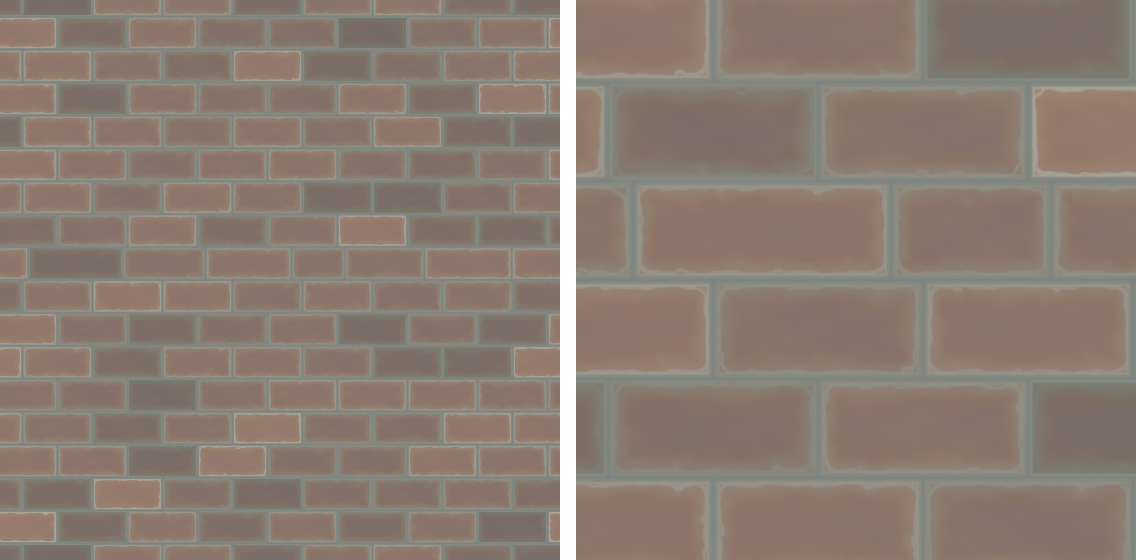
Left, the full canvas; right, a detail of the centre.
This texture is drawn by a three.js fragment shader. Its source:

```glsl
varying vec2 vUv;

const float TAU = 6.2831853;
const float ROWS = 17.0;
const float COLUMNS = 8.0;
const float ODD_ROW = 8.0;
const float ODD_COLUMNS = 7.0;
const float HALF_JOINT = 0.0024;

const vec3 MORTAR = vec3(0.525, 0.54, 0.52);
const vec3 DARK_CLAY = vec3(0.465, 0.415, 0.385);
const vec3 BRIGHT_CLAY = vec3(0.60, 0.485, 0.425);
const vec3 MOSS_RIM = vec3(0.43, 0.455, 0.41);
const vec3 PALE_RIM = vec3(0.68, 0.67, 0.62);

float hash(vec2 p) {
  return fract(sin(dot(p, vec2(127.1, 311.7))) * 43758.5);
}

// Layered sines, about -1 to 1, shifted by a seed for each brick
float wobble(vec2 p, float seed) {
  float shift = seed * 40.0;
  float broad = sin(p.x * 150.0 + p.y * 90.0 + shift);
  float middle = sin(p.x * 270.0 - p.y * 310.0 + shift * 1.7);
  float fine = sin(p.x * 520.0 + p.y * 430.0 + shift * 2.3);
  return (broad + 0.6 * middle + 0.4 * fine) * 0.5;
}

float roundBox(vec2 p, vec2 halfSize, float radius) {
  vec2 q = abs(p) - halfSize + radius;
  return length(max(q, 0.0)) + min(max(q.x, q.y), 0.0) - radius;
}

float softLine(float d, float width) {
  return 1.0 - smoothstep(0.3 * width, 1.5 * width, abs(d));
}

// Left edge of a brick in the row of uneven lengths
float unevenEdge(float i) {
  float t = i * TAU / ODD_COLUMNS;
  return i / ODD_COLUMNS + 0.0637 + 0.0214 * sin(t - 0.237)
    - 0.0102 * sin(2.0 * t + 0.17) + 0.0094 * sin(3.0 * t - 0.705);
}

// Spans hold centre, half width and wrapped index
vec3 unevenSpan(float x) {
  vec3 span = vec3(0.0);
  for (int i = -1; i < 7; i++) {
    float index = float(i);
    float left = unevenEdge(index);
    float right = unevenEdge(index + 1.0);
    if (x >= left && x < right) {
      span = vec3(left + right, right - left, 0.0) * 0.5;
      span.z = mod(index + ODD_COLUMNS, ODD_COLUMNS);
    }
  }
  return span;
}

vec3 evenSpan(float x, float row) {
  float stagger = mod(row + step(ODD_ROW + 0.5, row), 2.0);
  float start = 0.1025 - 0.5 * stagger / COLUMNS;
  float column = floor((x - start) * COLUMNS);
  float centre = start + (column + 0.5) / COLUMNS;
  return vec3(centre, 0.5 / COLUMNS, mod(column, COLUMNS));
}

vec3 brickColor(vec2 p, vec2 halfSize, float tone, float seed) {
  float edge = roundBox(p, halfSize, 0.001);
  float wear = wobble(p, seed);
  float chips = smoothstep(0.45, 1.0, wobble(p * 0.8, seed + 0.37));
  float worn = roundBox(p, halfSize - 0.001, 0.008)
    + 0.0011 * wear + 0.0025 * chips;

  // Mottled clay, greyer toward the middle
  float mottle = wobble(p * vec2(0.4, 0.8), seed + 0.71);
  vec3 clay = mix(DARK_CLAY, BRIGHT_CLAY, clamp(tone + 0.07 * mottle, 0.0, 1.0));
  float depth = smoothstep(0.005, 0.018, -worn);
  clay += mix(vec3(0.006, 0.0, -0.008), vec3(-0.008, -0.002, 0.01), depth);

  // Mossy fade on dark bricks
  vec3 rim = mix(MOSS_RIM, PALE_RIM, tone);
  float moss = smoothstep(-0.012 - 0.003 * mottle, 0.0, worn);
  vec3 color = mix(clay, rim, moss * mix(0.75, 0.12, tone));

  // Crust in the corners, then the worn and the straight rim
  color = mix(color, mix(clay, rim, 0.45), smoothstep(-0.001, 0.001, worn));
  float strength = mix(0.55, 0.95, tone) * (0.85 + 0.15 * wear);
  color = mix(color, rim, softLine(worn + 0.0004, 0.0014) * strength);
  color = mix(color, rim, softLine(edge + 0.0007, 0.0009) * 0.65);

  // Mortar with a slightly darker bed
  vec3 mortar = MORTAR - 0.025 * smoothstep(0.0005, 0.0025, edge);
  return mix(color, mortar, smoothstep(-0.0008, 0.0008, edge));
}

void main() {
  float level = vUv.y * ROWS - 0.5;
  float row = mod(floor(level), ROWS);
  bool uneven = abs(row - ODD_ROW) < 0.5;
  vec3 span = uneven ? unevenSpan(vUv.x) : evenSpan(vUv.x, row);

  vec2 p = vec2(vUv.x - span.x, (fract(level) - 0.5) / ROWS);
  vec2 halfSize = vec2(span.y, 0.5 / ROWS) - HALF_JOINT;
  vec2 id = vec2(span.z, row);
  float tone = mix(hash(id + 3.0), hash(id + 19.0), 0.3);
  gl_FragColor = vec4(brickColor(p, halfSize, tone, hash(id + 41.0)), 1.0);
}
```
